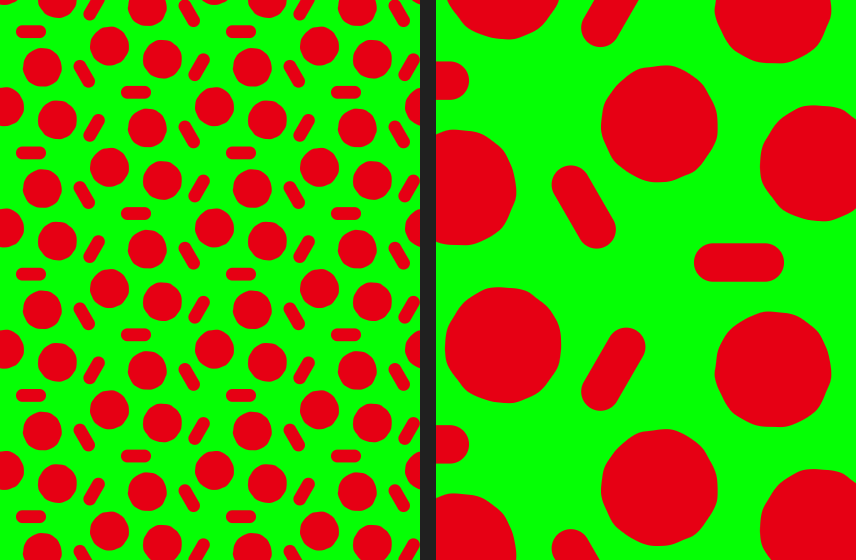
Left: the whole. Right: its middle third, enlarged.
A Shadertoy shader for this pattern:

```glsl
// Red discs and short pills scattered over bright green.
// A triangular lattice repeats one motif: a disc and a pill, turned three
// times by 120 degrees. Gradient noise makes the disc rims slightly uneven.

vec2 hashGradient(vec2 cell) {
    float h = fract(sin(dot(cell, vec2(127.1, 311.7))) * 43758.5);
    return vec2(cos(6.2832 * h), sin(6.2832 * h));
}

float gradientNoise(vec2 p) {
    vec2 i = floor(p), f = p - i;
    vec2 u = f * f * f * (f * (f * 6.0 - 15.0) + 10.0);
    vec2 e = vec2(0.0, 1.0);
    float bottom = mix(dot(hashGradient(i), f),
                       dot(hashGradient(i + e.yx), f - e.yx), u.x);
    float top = mix(dot(hashGradient(i + e.xy), f - e.xy),
                    dot(hashGradient(i + e.yy), f - e.yy), u.x);
    return mix(bottom, top, u.y);
}

float unevenDisc(vec2 p, float radius) {
    return length(p) - radius - 0.004 * gradientNoise(p * 28.0 + 5.3);
}

float pill(vec2 p, float halfLength, float radius) {
    p.x -= clamp(p.x, -halfLength, halfLength);
    return length(p) - radius;
}

// Offset from the nearest point of a triangular lattice
vec2 latticeOffset(vec2 p) {
    vec2 cell = vec2(1.0, inversesqrt(3.0));
    vec2 corner = mod(p + 0.5 * cell, cell) - 0.5 * cell;
    vec2 middle = mod(p, cell) - 0.5 * cell;
    return dot(corner, corner) < dot(middle, middle) ? corner : middle;
}

void mainImage(out vec4 fragColor, in vec2 fragCoord) {
    // Two lattice periods across the canvas width
    float pixel = 2.0 / iResolution.x;
    vec2 p = latticeOffset(fragCoord * pixel - vec2(0.3323, 0.1793));

    // Threefold motif
    mat2 thirdTurn = mat2(-0.5, 0.866025, -0.866025, -0.5);
    float d = 1.0;
    for (int i = 0; i < 3; i++) {
        d = min(d, unevenDisc(p - vec2(-0.0585, 0.1845), 0.0922));
        d = min(d, pill(p - vec2(-0.1847, 0.0271), 0.041, 0.0305));
        p = thirdTurn * p;
    }

    float ink = clamp(0.5 - d / pixel, 0.0, 1.0);
    vec3 green = vec3(0.02, 1.0, 0.02);
    vec3 red = vec3(0.9, 0.0, 0.08);
    fragColor = vec4(mix(green, red, ink), 1.0);
}
```
